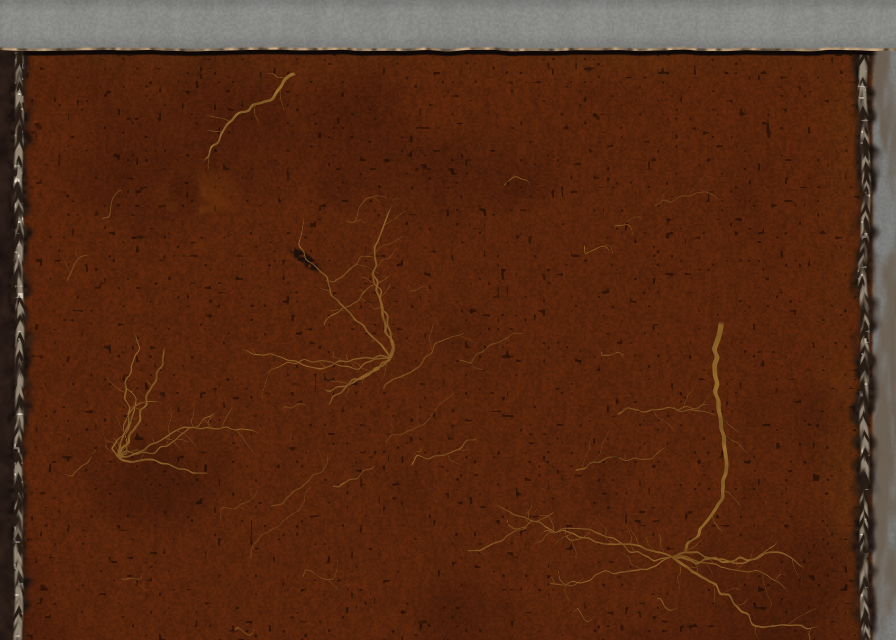
Give the GLSL for this texture, as a Shadertoy shader.

```glsl
// Rust-brown panel in a grey metal frame with beaded welds at both sides.
// Pale roots are bent, tapering strands with sheared side twigs, set out
// as fans and loose pieces by hashed loops over a grainy ground.

float hash(vec2 p) {
  vec3 q = fract(vec3(p.xyx) * 0.1031);
  q += dot(q, q.yzx + 33.33);
  return fract((q.x + q.y) * q.z);
}

float noise(vec2 p) {
  vec2 i = floor(p), f = fract(p);
  f = f * f * (3.0 - 2.0 * f);
  return mix(mix(hash(i), hash(i + vec2(1, 0)), f.x),
             mix(hash(i + vec2(0, 1)), hash(i + vec2(1, 1)), f.x), f.y);
}

float fbm(vec2 p) {
  return 0.55 * noise(p) + 0.3 * noise(p * 2.1 + 7.0) + 0.15 * noise(p * 4.3 + 19.0);
}

// Edge coverage of a signed inside distance
float cover(float inside) {
  return clamp(inside * iResolution.y + 0.5, 0.0, 1.0);
}

// One root: bowed wobbling centre line, tapering, with fine twigs
float strand(vec2 p, vec2 start, float angle, float len, float bow, float width, float seed) {
  vec2 dir = vec2(cos(angle), sin(angle)), q = p - start;
  q = vec2(dot(q, dir), dir.x * q.y - dir.y * q.x);
  float t = q.x / len;
  if (t < -0.1 || t > 1.2 || abs(q.y) > 0.12) return 0.0;

  float wobble = 0.022 * (noise(vec2(q.x * 18.0, seed)) - 0.5)
               + 0.008 * (noise(vec2(q.x * 75.0, seed + 40.0)) - 0.5);
  q.y -= bow * 6.75 * t * t * (1.0 - t) + wobble * clamp(t * 8.0, 0.0, 1.0);
  float ends = smoothstep(-0.01, 0.01, t) * smoothstep(1.0, 0.93, t);
  float body = cover(width * (1.0 - 0.5 * t) - abs(q.y)) * ends;

  // Twigs lean forward along the strand
  float slant = q.x - 0.7 * abs(q.y), cell = floor(slant / 0.022);
  float side = sign(hash(vec2(cell, seed)) - 0.5);
  float reach = 0.045 * hash(vec2(cell + 9.0, seed)) + 0.004;
  float bend = 0.009 * (noise(vec2(q.y * 90.0, cell + seed)) - 0.5);
  float twig = cover(0.0007 - abs(slant - (cell + 0.5) * 0.022 + bend));
  twig *= step(0.0, q.y * side) * smoothstep(reach, reach * 0.6, abs(q.y));
  twig *= step(hash(vec2(cell, seed + 5.0)), 0.42) * step(0.0, cell) * step(cell * 0.022, len * 0.9);
  return max(body, 0.6 * twig);
}

float roots(vec2 p) {
  // Thick trunk and the heavy root at upper left
  float r = strand(p, vec2(1.127, 0.495), -1.778, 0.373, 0.05, 0.0042, 3.0);
  r = max(r, strand(p, vec2(0.46, 0.885), -2.41, 0.2, -0.012, 0.0026, 8.0));

  // Fans: hub, first angle, angle step
  vec4 fans[3] = vec4[3](vec4(0.185, 0.285, -0.1, 0.25),
    vec4(0.61, 0.44, 1.55, 0.25), vec4(1.05, 0.13, 2.85, 0.22));
  for (int i = 0; i < 21; i++) {
    int f = i / 7;
    float k = float(i % 7), seed = float(i) + 60.0, h = hash(vec2(seed, 2.0));
    float gap = 0.25 + 0.5 * float(f * f);
    float angle = fans[f].z + fans[f].w * k + gap * step(2.5, k) + 0.15 * (h - 0.5);
    float len = mix(0.1, 0.27, h) + (f == 2 && k < 2.0 ? 0.1 : 0.0);
    float width = mix(0.0011, 0.0022, hash(vec2(seed, 6.0)));
    float bow = 0.06 * (hash(vec2(seed, 4.0)) - 0.5);
    r = max(r, 0.85 * strand(p, fans[f].xy, angle, len, bow, width, seed));
  }

  // Loose pieces, tilting the other way at the right
  for (int i = 0; i < 34; i++) {
    float seed = float(i) + 120.0;
    float u = hash(vec2(seed, 1.0)), v = hash(vec2(seed, 2.0)), h = hash(vec2(seed, 3.0));
    float angle = mix(0.95, -0.6, u) + 0.9 * (h - 0.5);
    float piece = strand(p, vec2(0.07 + 1.2 * u, 0.72 * v), angle,
                         mix(0.03, 0.17, h * h), 0.03 * (v - 0.5), 0.0012, seed);
    r = max(r, piece * mix(0.35, 0.8, hash(vec2(seed, 5.0))));
  }
  return r;
}

// Dark grime with a rippled, glinting bead
vec3 weld(vec3 base, vec2 p, float centre) {
  float x = abs(p.x - centre + 0.008 * (noise(vec2(p.y * 14.0, centre * 50.0)) - 0.5));
  float grime = smoothstep(0.03, 0.012, x + 0.016 * noise(p * 55.0));
  vec3 c = mix(base, vec3(0.14, 0.095, 0.07) * (0.55 + 0.8 * noise(p * 150.0)), grime);
  float ripple = noise(vec2(p.x * 130.0, p.y * 105.0 + x * 200.0));
  vec3 bead = mix(vec3(0.15, 0.11, 0.08), vec3(0.56, 0.51, 0.44), smoothstep(0.25, 0.8, ripple));
  bead += 0.3 * smoothstep(0.8, 0.95, noise(p * 170.0 + 5.0));
  return mix(c, bead, smoothstep(0.009, 0.004, x));
}

void mainImage(out vec4 fragColor, in vec2 fragCoord) {
  vec2 p = fragCoord / iResolution.y;
  float right = iResolution.x / iResolution.y, grain = noise(p * 330.0) - 0.5;

  // Brown ground, ochre towards the top and right edges
  vec3 col = mix(vec3(0.275, 0.11, 0.038), vec3(0.335, 0.138, 0.042), smoothstep(0.25, 0.55, fbm(p * 4.0)));
  float edge = smoothstep(0.85, 0.92, p.y) + smoothstep(0.16, 0.06, right - p.x);
  col = mix(col, vec3(0.35, 0.19, 0.06), 0.6 * min(edge, 1.0) * fbm(p * 12.0));
  col *= 1.0 + 0.22 * grain + 0.1 * (noise(p * vec2(160, 70)) - 0.5);
  col *= 1.0 - 0.45 * smoothstep(0.86, 0.95, noise(p * 140.0 + 31.0));

  // Ochre smear and dark scuff
  float smear = smoothstep(0.09, 0.0, length(p - vec2(0.31, 0.68)));
  col = mix(col, vec3(0.42, 0.21, 0.05), 0.6 * smear * smoothstep(0.45, 0.65, fbm(p * 28.0)));
  vec2 s = mat2(0.8, 0.6, -0.6, 0.8) * (p - vec2(0.477, 0.594));
  float scuff = smoothstep(1.0, 0.6, length(s / vec2(0.034, 0.011)));
  col = mix(col, vec3(0.12, 0.06, 0.04), scuff * smoothstep(0.2, 0.6, noise(p * 190.0)));

  col = mix(col, vec3(0.56, 0.41, 0.17) * (0.85 + 0.3 * noise(p * 90.0)), 0.88 * roots(p));

  // Metal at the right, dark recess at the left, welds over both
  vec3 metal = vec3(0.52, 0.52, 0.51) + 0.05 * (fbm(p * vec2(50, 8)) - 0.5 + grain);
  vec3 side = mix(metal * 0.9, vec3(0.4, 0.34, 0.28), 0.8 * smoothstep(0.4, 0.7, fbm(p * vec2(40, 9))));
  col = mix(col, side, smoothstep(0.04, 0.034, right - p.x));
  col = mix(col, vec3(0.15, 0.1, 0.08) * (0.6 + 0.8 * fbm(p * 45.0)), smoothstep(0.03, 0.02, p.x));
  col = weld(weld(col, p, 0.031), p, right - 0.05);

  // Top bar with a shadow and a pale lip
  float lip = p.y - 0.92 - 0.003 * (noise(vec2(p.x * 30.0, 3.0)) - 0.5);
  float inner = smoothstep(0.025, 0.045, min(p.x, right - p.x));
  col = mix(col, vec3(0.05, 0.03, 0.025), inner * smoothstep(0.006, 0.002, abs(lip + 0.002)));
  vec3 bar = metal * (0.9 + 0.13 * smoothstep(0.0, 0.03, lip) - 0.12 * smoothstep(0.06, 0.08, lip));
  bar = mix(bar, vec3(0.55, 0.46, 0.35) * (0.5 + noise(p * 130.0)), smoothstep(0.007, 0.003, lip));
  fragColor = vec4(mix(col, bar, cover(lip - 0.001)), 1.0);
}
```
